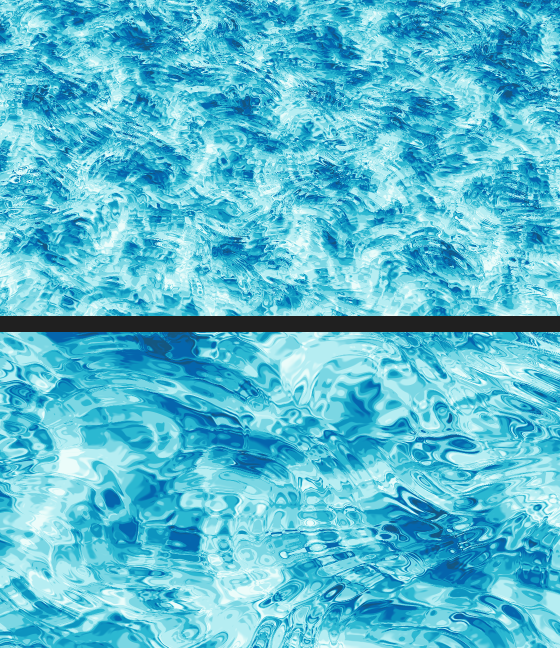
Top: the whole. Bottom: its middle third, enlarged.
Reproduce this texture procedurally as a WebGL 1 fragment shader.

```glsl
precision highp float;
// Sunlit pool water: blue patches of layered, sheared sines are seen through
// ripples. Each ripple is a curved wave packet scattered on a cell grid; three
// ever finer layers bend the view and fold the patches into bright streaks.

uniform vec2 u_resolution;

#define PATCH_FREQ 17.5      // frequency of the broadest colour patches
#define PATCH_STEP 1.38      // frequency ratio between patch layers
#define PATCH_SHEAR 0.65     // how strongly each sine bends the next ones
#define PATCH_GAIN 0.74      // contrast of the patches
#define RIPPLE_CELL 0.098    // packet spacing of the broadest ripples
#define RIPPLE_WAVE 0.029    // wavelength of the broadest ripples
#define RIPPLE_BEND 0.018    // view displacement by the broadest ripples
#define RIPPLE_STEP 0.6      // size ratio between ripple layers
#define GLINT 0.52           // direct shading of ripple slopes
#define CONTRAST 1.95
#define TAU 6.28318

vec3 hash3(vec2 cell) {
  vec3 k = vec3(dot(cell, vec2(127.1, 311.7)),
                dot(cell, vec2(269.5, 183.3)),
                dot(cell, vec2(419.2, 371.9)));
  return fract(sin(k) * 43758.55);
}

// Layered sines, each shearing the plane for the next; about unit variance.
float patches(vec2 p) {
  float sum = 0.0, freq = PATCH_FREQ, angle = 0.7;
  for (int i = 0; i < 8; i++) {
    vec2 dir = vec2(cos(angle), sin(angle));
    float phase = dot(p, dir) * freq + float(i * i) * 1.7;
    sum += sin(phase);
    p += vec2(-dir.y, dir.x) * cos(phase) * PATCH_SHEAR / freq;
    freq *= PATCH_STEP;
    angle += 2.4;
  }
  return sum * 0.5;
}

// Sum of the slopes of nearby packets of arc-shaped waves.
vec2 ripples(vec2 p, float size) {
  vec2 grid = p / (RIPPLE_CELL * size);
  vec2 home = floor(grid);
  float drift = 0.7 * sin(p.x * 7.1 + 2.0 * sin(p.y * 6.3));
  vec2 slope = vec2(0.0);
  for (int j = -1; j <= 1; j++) {
    for (int i = -1; i <= 1; i++) {
      vec2 cell = home + vec2(float(i), float(j));
      vec3 rnd = hash3(cell + size * 10.0);
      vec2 d = grid - cell - rnd.xy;
      float window = max(0.0, 1.0 - dot(d, d));
      float angle = 1.2 + drift + (rnd.z - 0.5) * 2.1;
      vec2 ray = d + 1.7 * vec2(cos(angle), sin(angle));
      float dist = length(ray);
      float phase = TAU * (dist * RIPPLE_CELL / RIPPLE_WAVE + rnd.x * 7.0);
      slope += window * window * ray / dist * sin(phase);
    }
  }
  return slope;
}

// Colours placed by their share of the area, tone running from 0 to 1.
vec3 waterColor(float tone) {
  vec3 c = mix(vec3(0.08, 0.34, 0.50), vec3(0.02, 0.40, 0.68),
               smoothstep(0.015, 0.04, tone));
  c = mix(c, vec3(0.05, 0.58, 0.75), smoothstep(0.08, 0.14, tone));
  c = mix(c, vec3(0.17, 0.72, 0.82), smoothstep(0.23, 0.33, tone));
  c = mix(c, vec3(0.48, 0.84, 0.89), smoothstep(0.47, 0.57, tone));
  c = mix(c, vec3(0.71, 0.93, 0.95), smoothstep(0.75, 0.85, tone));
  return mix(c, vec3(0.92, 0.99, 0.98), smoothstep(0.94, 0.985, tone));
}

vec3 water(vec2 p) {
  // Perspective: features shrink and flatten towards the top.
  vec2 q = vec2(p.x * (0.84 + 0.1 * p.y), p.y * (0.97 + 0.25 * p.y));
  q += 0.010 * vec2(sin(q.y * 23.0 + 3.0 * sin(q.x * 7.0)),
                    sin(q.x * 19.0 + 3.0 * sin(q.y * 9.0)));

  // Choppy and calm areas, calmer near the bottom edge.
  float chop = 0.98 + 0.22 * sin(q.x * 8.3 + 1.0 + 2.0 * sin(q.y * 7.2));
  chop *= mix(0.75, 1.0, smoothstep(0.0, 0.35, p.y));

  // Each finer ripple layer rides on the view bent by the broader ones.
  vec2 bent = q, slope = vec2(0.0);
  float size = 1.0;
  for (int i = 0; i < 3; i++) {
    vec2 layer = chop * ripples(bent + 3.7 * float(i), size);
    bent += layer * RIPPLE_BEND * size;
    slope += layer * (0.8 + 0.2 * float(i));
    size *= RIPPLE_STEP;
  }

  float level = PATCH_GAIN * patches(bent);
  level += GLINT * dot(slope, vec2(0.35, 0.95));

  // Paler towards the bottom, deeper at the top and its right corner.
  level += mix(0.41, -0.25, p.y);
  level -= 0.6 * smoothstep(0.5, 0.0, length(p - vec2(1.75, 1.0)));
  return waterColor(1.0 / (1.0 + exp(-CONTRAST * level)));
}

void main() {
  // Four samples per pixel smooth the streak edges.
  vec3 color = vec3(0.0);
  for (int j = 0; j < 2; j++) {
    for (int i = 0; i < 2; i++) {
      vec2 jitter = vec2(float(i), float(j)) * 0.5 - 0.25;
      color += water((gl_FragCoord.xy + jitter) / u_resolution.y);
    }
  }
  gl_FragColor = vec4(color * 0.25, 1.0);
}
```
